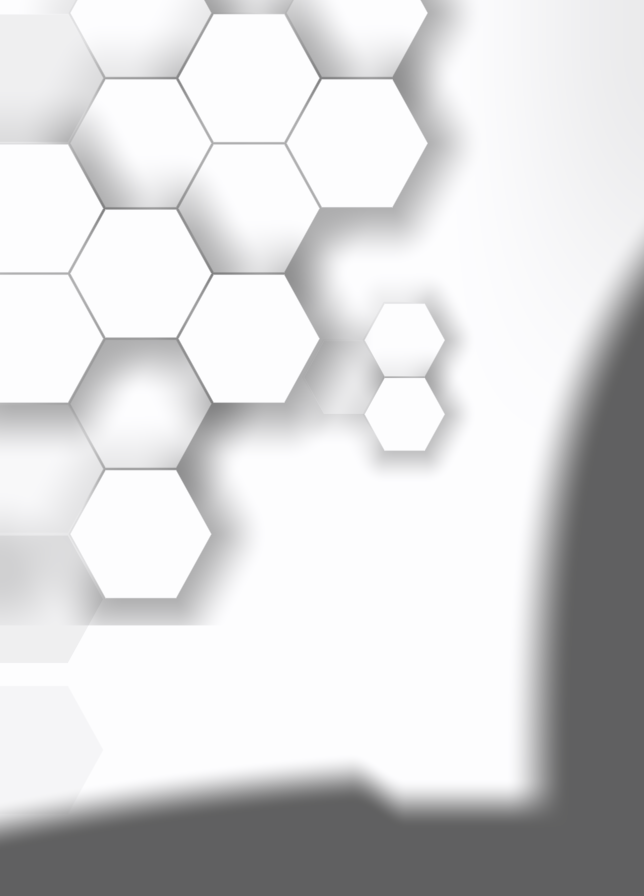
Write a Shadertoy shader that draws this background.

```glsl
// Layered white hexagons with soft shadows, framed by blurred dark shapes at right and bottom.

// Lengths are in units of the canvas height, origin at the lower left.
const vec3 PAPER = vec3(0.992, 0.992, 0.998);
const vec3 DARK = vec3(0.378, 0.378, 0.38);
const vec2 PITCH = vec2(0.1207, 0.1454);       // lattice spacing
const vec2 FIRST_CELL = vec2(0.0365, 0.9128);  // top cell of the left column
const float APOTHEM = 0.0714;
const float SQUASH = 0.955;                    // horizontal narrowing of a cell
const float SHADOW_REACH = 0.066;
const float SHADOW_DEPTH = 0.32;
const float SHADOW_FLOOR = 0.302;              // shadows end sharply here
const vec2 SHADOW_DIR = vec2(0.8, -0.6);
const float SMALL_SCALE = 0.569;
const vec2 SMALL_CENTER = vec2(0.384, 0.579);
const int ROWS = 5;
const int COLUMNS = 4;
// Height level of each cell, column by column from the top; -1 is empty.
const int LEVEL[20] = int[20](0, 2, 2, 0, 0,
                              0, 1, 2, 0, 2,
                              1, 1, 2, -1, -1,
                              0, 1, -1, -1, -1);

// Signed distance to a hexagon with level top and bottom edges.
float hexagon(vec2 p, float apothem) {
    const vec3 k = vec3(-0.8660, 0.5, 0.5774);
    p = abs(vec2(p.x / SQUASH, p.y));
    p -= 2.0 * min(dot(k.xy, p), 0.0) * k.xy;
    p -= vec2(clamp(p.x, -k.z * apothem, k.z * apothem), apothem);
    return length(p) * sign(p.y);
}

float coverage(float d) {
    float pixel = 1.0 / iResolution.y;
    return 1.0 - smoothstep(-pixel, pixel, d);
}

// Adds one cell to a level: its fill, its tone and the shadow it throws.
void addCell(vec2 offset, float scale, float cellTone, float strength,
             inout float fill, inout float tone, inout float shade) {
    float d = hexagon(offset, APOTHEM * scale);
    float facing = dot(offset / max(length(offset), 0.001), SHADOW_DIR);
    float weight = mix(0.28, 1.0, smoothstep(-0.7, 0.4, facing));
    float blur = 1.0 - smoothstep(-0.01, SHADOW_REACH * scale, d);
    float contact = 0.4 * (1.0 - smoothstep(0.0, 0.006, d));
    float cellShade = strength * max(blur * weight, contact);
    float inside = coverage(d);
    shade = 1.0 - (1.0 - shade) * (1.0 - cellShade);
    tone = mix(tone, cellTone, inside);
    fill = max(fill, inside);
}

// White backdrop, greyer toward the upper right, with a faint cell below left.
vec3 backdrop(vec2 p) {
    float corner = smoothstep(0.48, 0.74, p.x) * smoothstep(0.45, 0.95, p.y);
    float faint = coverage(hexagon(p - vec2(0.0365, 0.163), APOTHEM));
    return PAPER * (1.0 - 0.075 * corner) * (1.0 - 0.03 * faint);
}

// Draws the levels from low to high so that raised cells shade lower ones.
vec3 drawCells(vec2 p, vec3 color) {
    float shadowMask = coverage(SHADOW_FLOOR - p.y);
    for (int level = 0; level < 3; level++) {
        float fill = 0.0, tone = 1.0, shade = 0.0;
        for (int i = 0; i < ROWS * COLUMNS; i++) {
            if (LEVEL[i] != level) continue;
            int column = i / ROWS;
            int row = i - column * ROWS;
            float lift = 0.5 * float(column % 2);
            vec2 center = FIRST_CELL + PITCH * vec2(column, lift - float(row));
            // The low cells of the left column are grey and throw no shadow.
            bool pale = column == 0 && level == 0;
            float cellTone = !pale ? 1.0 : (row == 3 ? 0.98 : 0.945);
            addCell(p - center, 1.0, cellTone, pale ? 0.0 : 1.0, fill, tone, shade);
        }
        // One cell of the small cluster belongs to each level.
        vec2 smallCell = SMALL_CENTER;
        if (level > 0) smallCell += SMALL_SCALE * PITCH * vec2(0.985, 1.5 - float(level));
        addCell(p - smallCell, SMALL_SCALE, level == 0 ? 0.93 : 1.0,
                level == 0 ? 0.45 : 0.85, fill, tone, shade);
        color *= 1.0 - SHADOW_DEPTH * shade * shadowMask;
        color = mix(color, PAPER * tone, fill);
        // Soft smudge over the lowest cells at the left edge.
        if (level == 0) {
            float smudge = 1.0 - smoothstep(0.01, 0.09, length(p - vec2(0.0, 0.365)));
            color *= 1.0 - 0.13 * smudge * shadowMask;
        }
    }
    return color;
}

// Blurred dark shapes: a curved wall at the right and a low mound below.
float darkFrame(vec2 p) {
    float t = p.y / 0.7;
    float wallEdge = 0.600 + 0.116 * t * t * t * t;
    float slope = 0.663 * t * t * t;
    float wall = smoothstep(-0.036, 0.036, (p.x - wallEdge) / sqrt(1.0 + slope * slope));
    float mound = 0.078 + 0.20 * p.x - 0.16 * p.x * p.x;
    float groundTop = mix(mound, 0.103, smoothstep(0.39, 0.455, p.x));
    float ground = smoothstep(-0.028, 0.028, groundTop - p.y);
    return 1.0 - (1.0 - wall) * (1.0 - ground);
}

void mainImage(out vec4 fragColor, in vec2 fragCoord) {
    vec2 p = fragCoord / iResolution.y;
    vec3 color = drawCells(p, backdrop(p));
    fragColor = vec4(mix(color, DARK, darkFrame(p)), 1.0);
}
```
